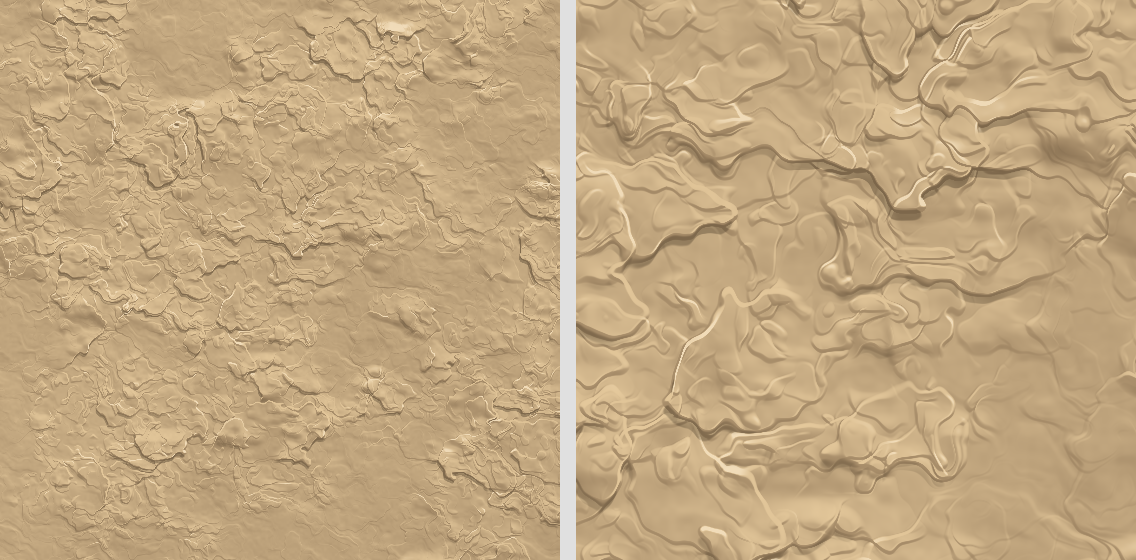
Left: the whole. Right: its middle third, enlarged.
Write a WebGL 2 fragment shader that draws this texture.

```glsl
#version 300 es
precision highp float;
// Rough trowelled plaster in warm sand tones. Layers of ragged, tilted chips
// are scattered in clusters over a height field with calm patches, then lit
// from above with short cast shadows and small wet glints.
uniform vec2 u_resolution;
out vec4 fragColor;

vec3 hash3(vec2 p) {
  vec3 q = fract(p.xyx * vec3(0.1031, 0.1030, 0.0973));
  q += dot(q, q.yxz + 33.33);
  return fract((q.xxy + q.yzz) * q.zyx);
}

// Two independent channels of smooth value noise.
vec2 noise2(vec2 p) {
  vec2 i = floor(p), f = fract(p);
  f = f * f * f * (f * (f * 6.0 - 15.0) + 10.0);
  vec2 low = mix(hash3(i).xy, hash3(i + vec2(1, 0)).xy, f.x);
  vec2 high = mix(hash3(i + vec2(0, 1)).xy, hash3(i + vec2(1, 1)).xy, f.x);
  return mix(low, high, f.y);
}

vec2 fbm2(vec2 p) {
  vec2 sum = vec2(0);
  float amp = 0.5;
  for (int k = 0; k < 4; k++) {
    sum += amp * noise2(p);
    p = mat2(1.6, 1.2, -1.2, 1.6) * p + 17.3;
    amp *= 0.5;
  }
  return sum / 0.9375;
}

// 1 where the plaster is broken up, 0 in the smooth trowelled patches.
float roughness(vec2 p) {
  return smoothstep(0.33, 0.52, fbm2(p * vec2(6.0, 8.0) + 31.0).x);
}

// Overlapping ragged chips whose lower rims stand proud.
float chips(vec2 p, float scale, float seed) {
  vec2 q = p * scale + seed;
  vec2 cell = floor(q);
  float top = 0.0;
  for (int y = -1; y <= 1; y++) {
    for (int x = -1; x <= 1; x++) {
      vec2 id = cell + vec2(x, y);
      vec3 rnd = hash3(id);
      vec3 kind = hash3(id + 71.7);
      vec2 d = q - id - rnd.xy;
      float turn = (rnd.z - 0.5) * 2.4 - 0.45;
      vec2 axes = mat2(cos(turn), -sin(turn), sin(turn), cos(turn)) * d;
      float inside = 0.25 + 0.45 * kind.x - length(axes * vec2(0.75, 1.3));
      float rim = smoothstep(0.0, 0.0032 * scale, inside);
      float heading = -1.9 + (kind.y - 0.5) * 3.4;
      float lift = 0.45 + 0.85 * dot(d, vec2(cos(heading), sin(heading)));
      top = max(top, rim * lift * (0.3 + 0.7 * kind.z));
    }
  }
  return top / scale;
}

float height(vec2 p) {
  float rough = roughness(p);
  // Warping at three sizes tears the rims.
  vec2 w = p + 0.030 * (noise2(p * 13.0) - 0.5);
  w += 0.022 * (noise2(p * 36.0 + 5.0) - 0.5);
  w += 0.011 * (noise2(p * 85.0 + 9.0) - 0.5);
  float h = 0.0;
  float scale = 9.0;
  for (int k = 0; k < 4; k++) {
    // Each layer comes and goes, so rims break off into short pieces.
    float offset = 13.7 * float(k + 1);
    float present = smoothstep(0.28, 0.62, noise2(p * scale * 0.9 + offset).y);
    h += 0.19 * present * chips(w, scale, offset);
    scale *= 1.75;
  }
  h *= mix(0.07, 1.0, rough);
  // Gentle swells and faint slanted tool drags.
  h += 0.005 * noise2(w * 17.0 + 3.0).x;
  vec2 drag = mat2(0.9, 0.44, -0.44, 0.9) * w;
  h += 0.0008 * noise2(drag * vec2(100.0, 24.0).yx).y;
  return h;
}

void main() {
  vec2 p = gl_FragCoord.xy / u_resolution;
  vec2 toLight = normalize(vec2(0.3, 0.95));

  // Slope facing the light, and shadow from higher ground beside it.
  float e = 0.0011;
  float h = height(p);
  vec2 grad = vec2(height(p + vec2(e, 0)) - h, height(p + vec2(0, e)) - h) / e;
  float facing = -dot(grad, toLight);
  float rise = height(p + toLight * 0.006) - h;
  float shadow = smoothstep(0.001, 0.008, rise);

  float lit = 2.8 * facing;
  float tone = 0.66 + 0.35 * lit / sqrt(1.0 + lit * lit);
  tone -= 0.38 * shadow;
  tone -= 0.07 * (1.0 - roughness(p));
  tone += 0.11 * (noise2(p * 5.0 + 50.0).x - 0.5);
  tone += 0.05 * (noise2(p * 210.0).x - 0.5);

  vec3 color = mix(vec3(0.54, 0.44, 0.32), vec3(0.88, 0.77, 0.595), max(tone, -0.3));
  // Cool tint in the crevices, pale glints on the steepest lit rims.
  color = mix(color, vec3(0.45, 0.40, 0.30), 0.28 * shadow);
  float glint = smoothstep(0.35, 1.0, facing) * smoothstep(0.5, 0.75, noise2(p * 45.0).y);
  color = mix(color, vec3(0.97, 0.90, 0.78), 0.7 * glint);
  fragColor = vec4(color, 1.0);
}
```
